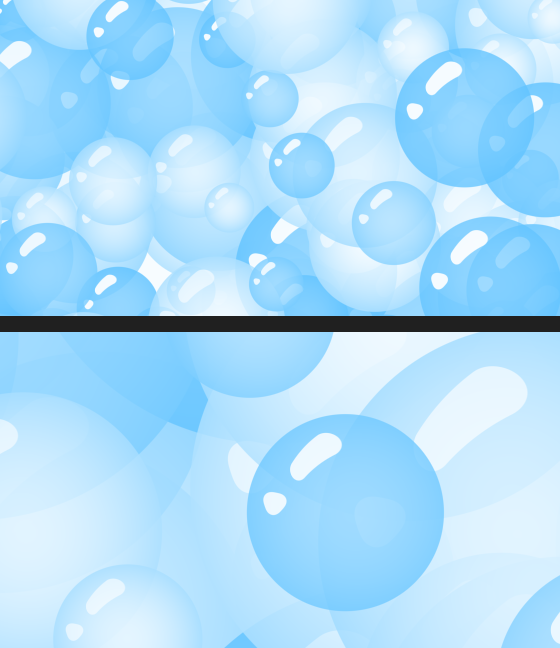
Top, the full canvas; bottom, a detail of the centre.
Write a Shadertoy shader that draws this pattern.

```glsl
// Overlapping translucent sky-blue bubbles with glossy white highlights.

#define BUBBLES 96
#define MIN_RADIUS 0.08
#define MAX_RADIUS 0.31
#define MARGIN 0.18
#define OPACITY 0.80
#define GLOSS_ANGLE 0.74
#define DEEP_BLUE vec3(0.38, 0.765, 1.0)
#define WHITE vec3(1.0)

// Three independent random values per bubble index
vec3 hash31(float n) {
    vec3 p = fract(n * vec3(0.1031, 0.1130, 0.0973) + 0.17);
    p += dot(p, p.yzx + 33.33);
    return fract((p.xxy + p.yzz) * p.zyx);
}

// Smooth coverage of a signed distance, with the given edge width
float cover(float dist, float edge) {
    return 1.0 - smoothstep(-edge, edge, dist);
}

// Long curved highlight near the upper left rim, in unit-bubble space
float longGloss(vec2 p) {
    float c = cos(GLOSS_ANGLE), s = sin(GLOSS_ANGLE);
    p -= vec2(-0.35, 0.57);
    p = vec2(c * p.x + s * p.y, c * p.y - s * p.x);
    p.y += 0.5 * p.x * p.x;
    float halfWidth = 0.115 + 0.09 * p.x;
    return length(vec2(max(abs(p.x) - 0.19, 0.0), p.y)) - halfWidth;
}

// Small rounded highlight at the left, slightly uneven
float dotGloss(vec2 p) {
    p -= vec2(-0.72, 0.10);
    float angle = atan(p.y, p.x);
    return length(p) - 0.115 * (1.0 + 0.09 * sin(3.0 * angle + 0.6));
}

void mainImage(out vec4 fragColor, in vec2 fragCoord) {
    vec2 uv = fragCoord / iResolution.y;
    vec2 canvas = vec2(iResolution.x / iResolution.y, 1.0);
    float pixel = 0.75 / iResolution.y;
    float tone = 0.95; // 0 is deep blue, 1 is white

    for (int i = 0; i < BUBBLES; i++) {
        float n = float(i);
        vec3 rnd = hash31(n + 1.0);
        vec3 jitter = hash31(n + 211.0);

        // Even scatter with jitter; later bubbles lie on top and are smaller
        vec2 spot = fract(n * vec2(0.7549, 0.5698) + 0.12 * jitter.xy);
        vec2 center = mix(vec2(-MARGIN), canvas + MARGIN, spot);
        float radius = mix(MIN_RADIUS, MAX_RADIUS, rnd.x);
        radius *= mix(1.12, 0.75, n / float(BUBBLES));

        vec2 p = (uv - center) / radius;
        float edge = pixel / radius;
        float d = length(p);
        if (d > 1.0 + edge) continue;

        // Body: paler in the middle, bluer toward the rim
        float paleness = smoothstep(0.2, 0.8, rnd.y);
        float rimTone = mix(0.0, 0.50, paleness);
        float coreTone = mix(0.20, 0.97, paleness);
        float body = mix(coreTone, rimTone, pow(min(d, 1.0), 1.8));
        float opacity = OPACITY + 0.14 * (jitter.z - 0.5);
        tone = mix(tone, body, opacity * cover(d - 1.0, edge));

        // Glossy highlights, brighter on the deep bubbles
        float gloss = cover(min(longGloss(p), dotGloss(p)), edge);
        tone = mix(tone, 1.0, gloss * mix(0.92, 0.55, paleness));
    }

    fragColor = vec4(mix(DEEP_BLUE, WHITE, tone), 1.0);
}
```
